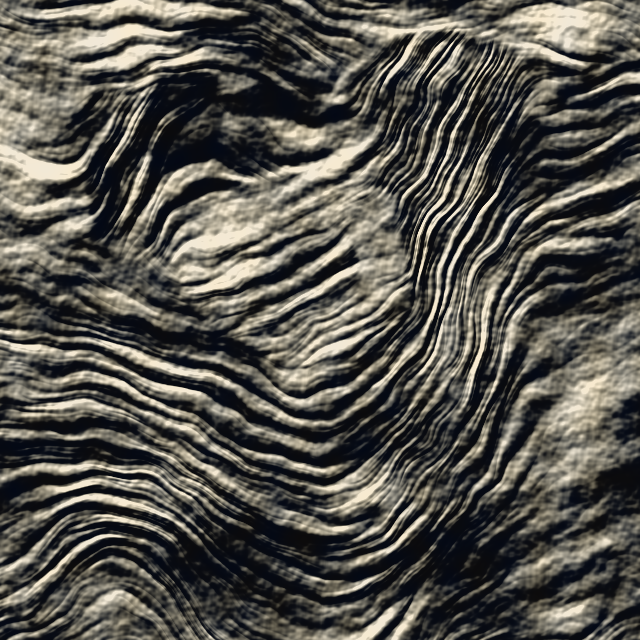
Give the GLSL for this texture, as a Shadertoy shader.

```glsl
// Ropy pahoehoe lava: wrinkled cords of rock flowing around a mound in low sunlight.

const vec3 SHADOW_COLOR = vec3(0.035, 0.037, 0.050);
const vec3 LIGHT_COLOR = vec3(0.94, 0.91, 0.85);
const vec3 WARM_TINT = vec3(0.030, 0.008, -0.035);
const vec2 SUN = vec2(-0.36, 0.93);
const float ROPE_WIDTH = 0.037;
const float FOLD_WIDTH = 0.055;
const float ROPE_STRETCH = 5.0;
const float GRAIN_SCALE = 105.0;
const float EXPOSURE = 0.34;
const float CONTRAST = 0.42;
const float SHADOW_REACH = 0.014;
const float SLOPE_STEP = 0.0015;

// Gradient noise, roughly -0.7 to 0.7
vec2 gradient(vec2 cell) {
    float angle = 6.2832 * fract(sin(dot(cell, vec2(127.1, 311.7))) * 43758.5);
    return vec2(cos(angle), sin(angle));
}

float noise(vec2 p) {
    vec2 i = floor(p), f = p - i;
    vec2 u = f * f * f * (f * (f * 6.0 - 15.0) + 10.0);
    vec2 e = vec2(1.0, 0.0);
    float low = mix(dot(gradient(i), f), dot(gradient(i + e), f - e), u.x);
    float high = mix(dot(gradient(i + e.yx), f - e.yx), dot(gradient(i + 1.0), f - 1.0), u.x);
    return mix(low, high, u.y);
}

// Soft elliptical patch: 1 inside, 0 outside
float patchMask(vec2 p, vec2 center, vec2 radius) {
    return 1.0 - smoothstep(0.75, 1.15, length((p - center) / radius));
}

vec2 warp(vec2 p) {
    vec2 broad = vec2(noise(p * 5.0), noise(p * 5.0 + 31.0));
    vec2 wiggle = vec2(noise(p * 17.0 + 7.0), noise(p * 17.0 + 53.0));
    return p + 0.040 * broad + 0.012 * wiggle;
}

// Round cords with sharp creases; flow.x runs along them, flow.y across
float ropes(vec2 flow, float width) {
    float cord = noise(vec2(flow.x * ROPE_STRETCH, flow.y / width));
    float strand = noise(vec2(flow.x * 12.0 + 9.0, flow.y * 2.4 / width + 17.0));
    return width * (sqrt(cord * cord + 0.002) + 0.20 * sqrt(strand * strand + 0.002));
}

// Main stream: sags from the left, sweeps steeply up on the right, arches at lower left
vec2 streamFlow(vec2 p) {
    float sag = 0.13 * (1.0 - smoothstep(0.0, 0.5, p.x));
    float sweep = (0.13 + 0.27 * smoothstep(0.0, 0.7, p.y)) * smoothstep(0.55, 0.86, p.x);
    float rise = 0.25 * max(p.x - 0.5, 0.0);
    float across = (p.x - 0.21) / 0.14;
    float arch = 0.17 * exp(-across * across) * (1.0 - smoothstep(0.05, 0.5, p.y));
    return vec2(p.x + 0.5 * p.y, p.y - sag - sweep - rise - arch);
}

// Bare, nearly smooth crust
float smoothCrust(vec2 p) {
    float crust = patchMask(p, vec2(0.45, 0.67), vec2(0.13, 0.055));
    crust = max(crust, patchMask(p, vec2(0.59, 0.61), vec2(0.045, 0.09)));
    crust = max(crust, patchMask(p, vec2(0.04, 0.86), vec2(0.09, 0.09)));
    return max(crust, 0.6 * patchMask(p, vec2(0.11, 0.05), vec2(0.10, 0.07)));
}

// Sunken pits and the shade under the upper ledge
float hollow(vec2 p) {
    float pit = patchMask(p, vec2(0.28, 0.81), vec2(0.065, 0.08));
    pit = max(pit, patchMask(p, vec2(0.44, 0.835), vec2(0.13, 0.022)));
    return max(pit, 0.8 * patchMask(p, vec2(0.16, 0.69), vec2(0.03, 0.09)));
}

float height(vec2 position) {
    vec2 p = warp(position);
    float h = ropes(streamFlow(p), ROPE_WIDTH);

    // Heavy diagonal folds at upper left
    float foldArea = smoothstep(0.60, 0.66, p.y + 0.1 * p.x) * (1.0 - smoothstep(0.50, 0.58, p.x));
    vec2 foldFlow = vec2(p.x + 0.4 * p.y, p.y - 0.55 * p.x + 0.08 * sin(p.x * 15.0)) + 5.0;
    h = mix(h, ropes(foldFlow, FOLD_WIDTH), foldArea);

    // Drooping cords along the top
    float droop = 0.035 * sin(p.x * 11.0 + 1.0);
    float topArea = smoothstep(0.85, 0.89, p.y - 0.06 * smoothstep(0.5, 0.7, p.x) + 0.02 * sin(p.x * 9.0));
    h = mix(h, ropes(vec2(p.x, p.y + droop + 0.12 * p.x) + 11.0, ROPE_WIDTH) + 0.008, topArea);

    // Raised central mound with its own slanting wrinkles
    vec2 q = p - vec2(0.47, 0.58);
    float mound = 1.0 - smoothstep(0.86, 1.08, length(q / vec2(0.18, 0.155)));
    vec2 moundFlow = vec2(q.x + 0.3 * q.y, q.y - 0.5 * q.x - 1.2 * q.x * q.x) + 3.0;
    h = mix(h, ropes(moundFlow, ROPE_WIDTH) + 0.012, mound);

    // Smooth crust, broad relief and gritty surface
    h = mix(h, 0.010 + 0.25 * h, 0.85 * smoothCrust(p));
    h += 0.035 * noise(p * 6.0 + 41.0);
    h += 0.30 * noise(position * GRAIN_SCALE) / GRAIN_SCALE;
    return h + 0.25 * noise(position * 48.0 + 19.0) / 48.0;
}

void mainImage(out vec4 fragColor, in vec2 fragCoord) {
    vec2 p = fragCoord / iResolution.y;
    vec2 toSun = normalize(SUN);

    // Raking sunlight, short thrown shadows and dark creases
    float ahead = height(p + toSun * SLOPE_STEP);
    float behind = height(p - toSun * SLOPE_STEP);
    float here = 0.5 * (ahead + behind);
    float facing = (behind - ahead) / (2.0 * SLOPE_STEP);
    float shade = smoothstep(0.0, 0.012, height(p + toSun * SHADOW_REACH) - here);
    float tone = 1.1 * facing - 0.8 * shade + 45.0 * (here - 0.012);

    // Pale crust and shaded pits
    vec2 w = warp(p);
    tone += 0.75 * smoothCrust(w) - 1.5 * hollow(w);

    // Soft shadow floor, then rock colour
    float light = EXPOSURE + CONTRAST * tone;
    light = clamp(0.5 * (light + sqrt(light * light + 0.008)), 0.0, 1.0);
    vec3 color = mix(SHADOW_COLOR, LIGHT_COLOR, light);
    color.b -= 0.10 * light * (1.0 - light);
    color += WARM_TINT * (noise(p * 22.0 + 71.0) + light - 0.35);
    fragColor = vec4(clamp(color, 0.0, 1.0), 1.0);
}
```
